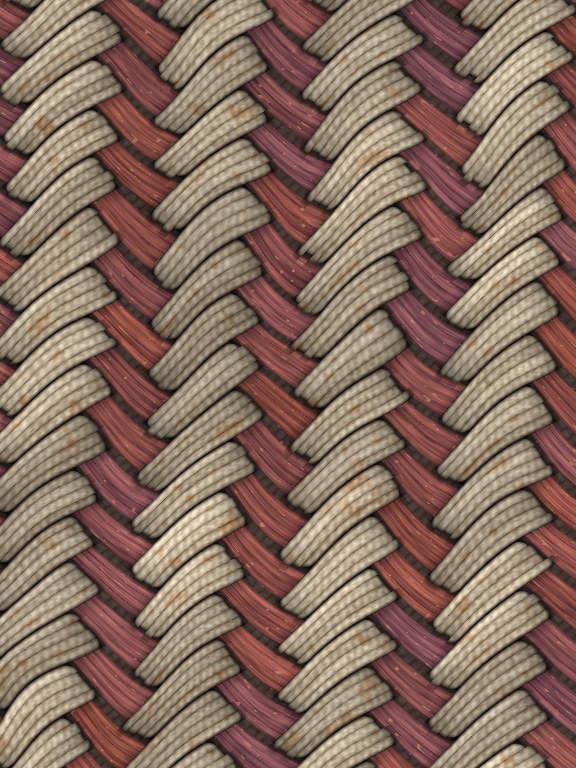
A Shadertoy shader for this texture:

```glsl
// Twill basket weave: corded straw runs crossing bars of split red reed.
#define COLUMNS 3.82      // zigzag columns across the width
#define ROWS 15.2         // strips down the height
#define LEAN 0.045        // sideways drift of the columns
#define ARCH 0.14         // bow of each run, in strips
#define WOBBLE 0.30       // hand-made unevenness, in strips
#define CORDS 4.0         // cords in one straw run
#define REEDS 4.0         // reeds in one red bar
#define STRAW_LIGHT vec3(0.89, 0.84, 0.74)
#define STRAW_DARK vec3(0.47, 0.38, 0.28)
#define REED_LIGHT vec3(0.70, 0.44, 0.40)
#define REED_DARK vec3(0.30, 0.17, 0.18)
#define GAP vec3(0.15, 0.10, 0.10)

float hash(vec2 p) {
    vec3 q = fract(vec3(p.xyx) * 0.1031);
    q += dot(q, q.yzx + 33.33);
    return fract((q.x + q.y) * q.z);
}

float noise(vec2 p) {
    vec2 i = floor(p), f = fract(p);
    f = f * f * (3.0 - 2.0 * f);
    return mix(mix(hash(i), hash(i + vec2(1, 0)), f.x),
               mix(hash(i + vec2(0, 1)), hash(i + vec2(1, 1)), f.x), f.y);
}

float roundedBox(vec2 p, vec2 halfSize, float radius) {
    vec2 q = abs(p) - halfSize + radius;
    return length(max(q, 0.0)) + min(max(q.x, q.y), 0.0) - radius;
}

// Round profile of one strand, 0 in the groove and 1 on the crest.
float strandProfile(float x) {
    float t = 2.0 * fract(x) - 1.0;
    return sqrt(max(1.0 - t * t, 0.0));
}

// Twisted cord: along and across are measured in strips.
vec3 strawColor(float along, float across, vec2 id) {
    float cord = across * CORDS;
    float seed = hash(id + floor(cord) * 7.3);
    float crest = strandProfile(cord);
    float twist = 0.5 + 0.5 * sin(6.2832 * (along * 4.2 - 0.7 * fract(cord) + seed));
    float fiber = noise(vec2(along * 9.0 + seed * 40.0, cord * 5.0 + id.x * 13.0));
    float tone = 0.06 + 0.56 * crest + 0.15 * twist * crest + 0.28 * (fiber - 0.5);
    tone += 0.22 * (seed - 0.5) + 0.16 * (across - 0.5);
    vec3 color = mix(STRAW_DARK * 0.75, STRAW_LIGHT, clamp(tone, 0.0, 1.1));
    float stain = smoothstep(0.70, 0.95, noise(vec2(along * 2.5, cord) + id * 9.0));
    return color * mix(vec3(1.0), vec3(0.93, 0.78, 0.64), stain * 0.7);
}

// Split reed: dark seams, lengthwise grain and a few pale chips.
vec3 reedColor(float along, float across, vec2 id) {
    float reed = across * REEDS;
    float seed = hash(id + floor(reed) * 3.7);
    float crest = strandProfile(reed);
    float grain = noise(vec2(along * 2.0 + seed * 30.0, across * 24.0 + id.x * 17.0));
    float tone = 0.12 + 0.46 * crest + 0.50 * (grain - 0.5) + 0.30 * (seed - 0.4);
    tone += 0.14 * (across - 0.5);
    vec3 color = mix(REED_DARK, REED_LIGHT, clamp(tone, 0.0, 1.1));
    color *= mix(vec3(0.94, 0.94, 1.10), vec3(1.08, 0.95, 0.84), hash(id + 5.1));
    float chip = smoothstep(0.88, 0.94, noise(vec2(along * 5.0, reed * 3.0) + id * 11.0));
    return mix(color, vec3(0.78, 0.56, 0.42), chip * 0.6);
}

void mainImage(out vec4 fragColor, in vec2 fragCoord) {
    vec2 p = fragCoord / iResolution.x;
    float height = iResolution.y / iResolution.x;
    float pitch = height / ROWS;
    float px = 1.0 / (iResolution.x * pitch);

    // Each column spans five crossings: three of straw, two of reed.
    float column = (p.x - 0.087 - LEAN * (p.y - 0.5 * height)) * COLUMNS;
    column += 0.10 * (noise(p * 5.0) - 0.5);
    float row = p.y / pitch - ARCH * cos(6.2832 * column);
    row += WOBBLE * (noise(p * 6.0 + 20.0) - 0.5);
    float cross = column * 5.0 + 1.0;
    float reedAxis = row + 0.5 * cross;
    float strawAxis = row - 0.5 * cross;

    // Straw run: its position along, across, and its identity.
    float strip = floor(strawAxis);
    float run = floor((reedAxis - strip + 1.0) / 5.0);
    float along = reedAxis - strip - 5.0 * run;
    float across = strawAxis - strip;
    vec2 strawId = vec2(strip, run) + 60.0;
    vec3 straw = strawColor(along, across, strawId);

    // Reed bar: visible where its offset lies between -1 and 1.
    float bar = floor(reedAxis);
    float barRun = floor((strawAxis - bar) / 5.0);
    float offset = strawAxis - bar - 5.0 * barRun - 2.0;
    float barAcross = reedAxis - bar;
    vec2 barId = vec2(bar, barRun) + 90.0;

    // Dim straw at the bottom of the gaps, then the bars.
    vec3 color = mix(GAP, straw * 0.55, 0.45);
    float barHalf = 0.40 + 0.05 * (hash(barId) - 0.5);
    float barEdge = abs(barAcross - 0.5) - barHalf;
    vec3 reed = reedColor(offset, clamp((barAcross - 0.5) / barHalf * 0.5 + 0.5, 0.01, 0.99), barId);
    reed *= mix(0.72, 1.0, smoothstep(0.0, 0.10, -barEdge));
    color = mix(color, reed, smoothstep(px, -px, barEdge) );
    color *= mix(vec3(0.40, 0.36, 0.42), vec3(1.0), 1.0 - smoothstep(0.65, 1.35, abs(offset)));

    // Straw runs on top, with uneven cord ends and a soft contact shadow.
    float reach = 1.56 + 0.16 * (hash(strawId + floor(across * CORDS)) - 0.5);
    float edge = roundedBox(vec2(along - 1.5, across - 0.5), vec2(reach, 0.48), 0.22);
    color *= mix(0.55, 1.0, smoothstep(0.0, 0.22, edge));
    straw *= 1.0 - 0.42 * pow(min(abs(along - 1.5) / 1.6, 1.0), 4.0);
    straw *= mix(0.6, 1.0, smoothstep(0.0, 0.09, -edge));
    straw *= 0.92 + 0.16 * hash(strawId + 2.7);
    color = mix(color, straw, 1.0 - smoothstep(-px, px, edge));

    // Broad uneven light.
    color *= 0.96 + 0.14 * noise(p * 3.0 + 7.0);
    fragColor = vec4(clamp(color, 0.0, 1.0), 1.0);
}
```
